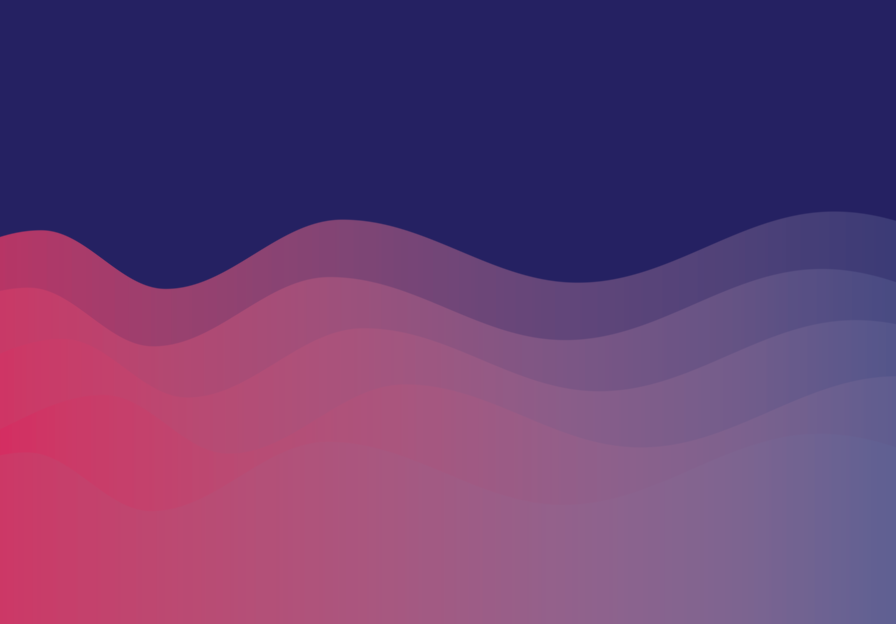
Reproduce this background procedurally as a WebGL 2 fragment shader.

```glsl
#version 300 es
precision highp float;
// Translucent stacked waves, fading from crimson to slate blue, under an indigo sky.

uniform vec2 u_resolution;
out vec4 fragColor;

const float PI = 3.14159265;
const vec3 SKY = vec3(0.146, 0.130, 0.383);

// Alternating troughs and crests of the wave outline, in canvas fractions.
const int KNOTS = 7;
const vec2 OUTLINE[KNOTS] = vec2[](
    vec2(-0.163, 0.537), vec2(0.046, 0.631), vec2(0.185, 0.537),
    vec2(0.382, 0.648), vec2(0.645, 0.547), vec2(0.931, 0.661),
    vec2(1.224, 0.547));

// Offset of each layer from the outline, back to front.
const int LAYERS = 5;
const vec2 SHIFT[LAYERS] = vec2[](
    vec2(0.0), vec2(-0.014, -0.092), vec2(0.024, -0.174),
    vec2(0.070, -0.264), vec2(-0.016, -0.356));

// Horizontal gradient: colour in rgb, position in a.
const int STOPS = 7;
const vec4 GRADIENT[STOPS] = vec4[](
    vec4(0.835, 0.175, 0.380, -0.07), vec4(0.804, 0.220, 0.400, 0.0),
    vec4(0.733, 0.290, 0.448, 0.20), vec4(0.675, 0.335, 0.492, 0.38),
    vec4(0.573, 0.390, 0.555, 0.64), vec4(0.505, 0.406, 0.575, 0.82),
    vec4(0.380, 0.400, 0.596, 1.0));

const float OPACITY_LEFT = 0.87;
const float OPACITY_RIGHT = 0.37;
const float BANDS = 44.0;         // faint vertical steps in the gradient
const float BAND_STRENGTH = 0.6;
const float BAND_JITTER = 0.5;

float hash(float n) {
    return fract(sin(n * 12.9898) * 43758.5453);
}

// Height of the outline: cosine easing from knot to knot.
float waveHeight(float x) {
    float height = OUTLINE[0].y;
    for (int i = 1; i < KNOTS; i++) {
        float start = OUTLINE[i - 1].x;
        float t = clamp((x - start) / (OUTLINE[i].x - start), 0.0, 1.0);
        height = mix(height, OUTLINE[i].y, 0.5 - 0.5 * cos(PI * t));
    }
    return height;
}

vec3 gradient(float x) {
    vec3 color = GRADIENT[0].rgb;
    for (int i = 1; i < STOPS; i++) {
        float start = GRADIENT[i - 1].a;
        float t = clamp((x - start) / (GRADIENT[i].a - start), 0.0, 1.0);
        color = mix(color, GRADIENT[i].rgb, t);
    }
    return color;
}

// Pulls x towards uneven steps with soft edges.
float banded(float x) {
    float cell = floor(x * BANDS);
    float edge = 0.5 + BAND_JITTER * (hash(cell) - 0.5);
    float blur = 0.5 * BANDS / u_resolution.x;
    float stepped = cell + smoothstep(edge - blur, edge + blur, fract(x * BANDS));
    return mix(x, stepped / BANDS, BAND_STRENGTH);
}

void main() {
    vec2 uv = gl_FragCoord.xy / u_resolution;
    float pixel = 1.0 / u_resolution.y;
    vec3 color = SKY;

    // Each layer tints whatever lies behind it.
    for (int i = 0; i < LAYERS; i++) {
        vec2 p = uv - SHIFT[i];
        float cover = smoothstep(-pixel, pixel, waveHeight(p.x) - p.y);
        float x = banded(p.x);
        float opacity = mix(OPACITY_LEFT, OPACITY_RIGHT, clamp(x, 0.0, 1.0));
        color = mix(color, gradient(x), cover * opacity);
    }

    fragColor = vec4(color, 1.0);
}
```
